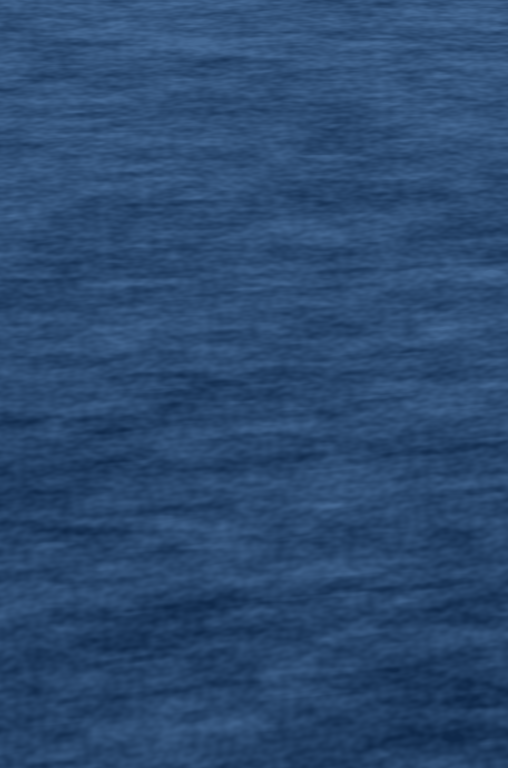
A Shadertoy shader for this texture:

```glsl
// Open sea seen at a low angle: long wind streaks and soft swells in blue.
// Stretched gradient noise is layered from broad bands down to fine grain,
// on a plane that tightens toward the top and tilts toward the bottom.

// Random unit gradient for a lattice cell
vec2 cellGradient(vec2 cell) {
    uvec2 q = uvec2(ivec2(cell)) * uvec2(1597334673u, 3812015801u);
    uint h = (q.x ^ q.y) * 1597334673u;
    h = (h ^ (h >> 15)) * 2246822519u;
    h ^= h >> 13;
    float angle = float(h & 65535u) / 65536.0 * 6.28319;
    return vec2(cos(angle), sin(angle));
}

float gradientNoise(vec2 p) {
    vec2 i = floor(p), f = p - i;
    vec2 u = f * f * f * (f * (f * 6.0 - 15.0) + 10.0);
    vec2 e = vec2(1.0, 0.0);
    float a = dot(cellGradient(i), f);
    float b = dot(cellGradient(i + e.xy), f - e.xy);
    float c = dot(cellGradient(i + e.yx), f - e.yx);
    float d = dot(cellGradient(i + e.xx), f - e.xx);
    return mix(mix(a, b, u.x), mix(c, d, u.x), u.y);
}

// Water plane: rows lean upward to the right when near, and crowd when far
vec2 waterPlane(vec2 p) {
    float row = p.y - 0.11 * p.x * (1.0 - p.y);
    row += 0.008 * gradientNoise(p * vec2(3.0, 4.0) + 31.0);
    return vec2(p.x, -1.12 * log(1.7 - row));
}

void mainImage(out vec4 fragColor, in vec2 fragCoord) {
    vec2 p = fragCoord / iResolution.y;
    vec2 water = waterPlane(p);
    float near = 1.0 - p.y;

    // Overall light: pale far water, deeper near water
    float light = 0.30 + 0.52 * p.y + 0.15 * smoothstep(0.85, 1.0, p.y);

    // Broad bands and swells, stronger when near
    light += 0.40 * gradientNoise(water * vec2(2.3, 7.0) + 5.3);
    light += (0.30 + 0.45 * near) * gradientNoise(water * vec2(3.1, 23.0) + 17.7);

    // Wind streaks, each layer thinner and shorter than the last
    vec2 frequency = vec2(6.5, 47.0);
    float strength = 0.52;
    for (int i = 0; i < 3; i++) {
        vec2 offset = vec2(9.7, 23.3) * float(i + 1);
        light += strength * gradientNoise(water * frequency + offset);
        frequency *= vec2(2.1, 1.62);
        strength *= 0.92;
    }

    // Fine grain
    light += 0.42 * gradientNoise(water * vec2(78.0, 172.0) + 71.9);

    // Scattered dark troughs and thin bright glints
    float trough = gradientNoise(water * vec2(5.5, 62.0) + 43.1);
    float glint = gradientNoise(water * vec2(14.0, 95.0) + 88.6);
    light -= (0.22 + 0.25 * near) * smoothstep(0.22, 0.55, trough);
    light += 0.28 * smoothstep(0.25, 0.55, glint);

    // Deep to pale blue, running slightly past both ends
    vec3 deepBlue = vec3(0.11, 0.22, 0.36);
    vec3 paleBlue = vec3(0.22, 0.35, 0.51);
    vec3 color = mix(deepBlue, paleBlue, clamp(light, -0.45, 1.5));
    fragColor = vec4(color, 1.0);
}
```
